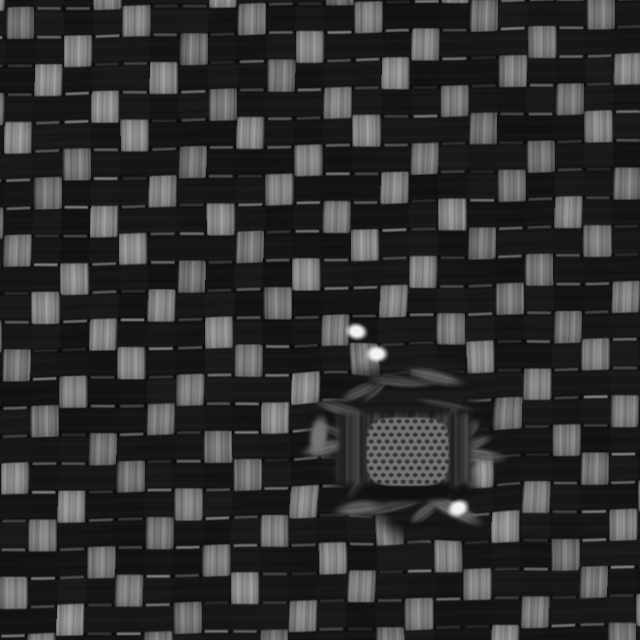
Write a WebGL 1 fragment shader that draws this texture.

```glsl
precision highp float;
uniform vec2 u_resolution;

const vec2 PITCH = vec2(0.0453, 0.04447);
const vec2 FIRST_CELL = vec2(0.032, 0.0371);
const vec2 TEAR_CENTRE = vec2(0.63, 0.695);
const float WEFT = 0.085;
const float WARP = 0.52;

float hash(vec2 p) {
  return fract(sin(dot(p, vec2(12.99, 78.23))) * 4375.85);
}

// Layered sines: fine strands across t, roughly -1 to 1
float fibres(float t, float seed) {
  return 0.45 * sin(t * 13.0 + seed * 40.0)
       + 0.35 * sin(t * 29.0 + seed * 71.0)
       + 0.2 * sin(t * 53.0 + seed * 23.0);
}

float box(vec2 p, vec2 halfSize, float soft) {
  vec2 e = 1.0 - smoothstep(halfSize - soft, halfSize + soft, abs(p));
  return e.x * e.y;
}

vec2 rotate(vec2 p, float angle) {
  float c = cos(angle), s = sin(angle);
  return vec2(c * p.x + s * p.y, c * p.y - s * p.x);
}

float blob(vec2 p, float angle, vec2 size) {
  return 1.0 - smoothstep(0.4, 1.15, length(rotate(p, angle) / size));
}

// Column, out of four, where the warp rises over a given row
float warpColumn(float row) {
  float r = mod(row, 4.0);
  return floor(r * 0.5) + 2.0 * mod(r, 2.0);
}

float weave(vec2 grid) {
  vec2 cell = floor(grid + 0.5);
  vec2 f = grid - cell;

  // Dark weft tapes with darker seams
  float seam = abs(abs(f.y) - 0.5);
  float tone = WEFT + 0.013 * fibres(f.y, hash(vec2(cell.y, 5.0)));
  tone += 0.03 * (hash(cell + 9.0) - 0.5);
  tone *= 1.0 - 0.45 * (1.0 - smoothstep(0.0, 0.14, seam));

  // Slivers of warp between the tapes
  float glimpse = hash(vec2(cell.x, floor(grid.y)) + 2.0);
  float sliver = box(vec2(f.x, seam), vec2(0.41, 0.05), 0.05);
  tone = mix(tone, 0.14 + 0.36 * glimpse, sliver);

  // Pale warp crossings, slightly taller than a row
  for (int k = -1; k <= 1; k++) {
    float row = cell.y + float(k);
    float h = hash(vec2(cell.x, row));
    float raised = 1.0 - step(1.0, mod(cell.x - warpColumn(row) + 0.5, 4.0));
    vec2 p = vec2(f.x + (h - 0.5) * 0.07, grid.y - row);
    float pale = WARP + 0.12 * (h - 0.5) + 0.085 * fibres(p.x, h);
    pale -= 0.35 * p.x * p.x + 0.25 * p.y * p.y;
    tone = mix(tone, pale, raised * box(p, vec2(0.475, 0.55), 0.06));
  }
  return tone;
}

// Staggered pinholes in the exposed backing
float mesh(vec2 p) {
  vec2 g = p / vec2(0.0125, 0.0105);
  g.x += 0.5 * mod(floor(g.y), 2.0);
  return mix(0.2, 0.44, smoothstep(0.15, 0.45, length(fract(g) - 0.5)));
}

float tear(vec2 d, float cloth) {
  // Ragged loss of the weave
  float a = atan(d.y, d.x);
  float reach = length(d / vec2(0.135, 0.14));
  reach += 0.1 * sin(3.0 * a + 1.0) + 0.06 * sin(7.0 * a);
  float torn = 1.0 - smoothstep(0.75, 1.12, reach);
  float tone = mix(cloth, 0.09 + 0.03 * fibres(d.y * 9.0, 0.4), torn);

  // Frayed wisps around the rim
  for (int i = 0; i < 22; i++) {
    float n = float(i);
    float h = hash(vec2(n, 3.0)), g = hash(vec2(n, 8.0));
    vec2 spot = 0.118 * vec2(cos(n * 2.4), sin(n * 2.4)) * (0.75 + 0.35 * h);
    float tilt = (g - 0.5) * 1.5 - 0.25;
    float strand = fibres(rotate(d - spot, tilt).y * 30.0, h);
    float wisp = blob(d - spot, tilt, vec2(0.02 + 0.035 * g, 0.007 + 0.008 * h));
    tone = mix(tone, 0.2 + 0.25 * h + 0.07 * strand, wisp * 0.85);
  }

  // Loose tapes, hole and shadow below it
  float panel = box(d - vec2(0.002, 0.006), vec2(0.104, 0.055), 0.009);
  tone = mix(tone, 0.19 + 0.09 * fibres(d.x * 14.0, 0.7), panel);
  tone = mix(tone, 0.06, blob(d - vec2(0.015, 0.073), 0.0, vec2(0.12, 0.018)));
  vec2 q = (d - vec2(0.007, 0.011)) / vec2(0.065, 0.054);
  q *= q;
  float hole = 1.0 - smoothstep(0.75, 1.15, dot(q, q));
  tone = mix(tone, mesh(d), hole);

  // Fold on the left and bright glints
  tone = mix(tone, 0.45, blob(d - vec2(-0.132, -0.014), 0.15, vec2(0.016, 0.035)));
  vec2 glint = vec2(0.018, 0.014);
  tone = mix(tone, 0.95, blob(d - vec2(-0.073, -0.177), 0.2, glint));
  tone = mix(tone, 0.95, blob(d - vec2(-0.041, -0.142), 0.0, glint));
  return mix(tone, 0.95, blob(d - vec2(0.086, 0.099), -0.4, glint));
}

void main() {
  vec2 uv = gl_FragCoord.xy / u_resolution;
  vec2 p = vec2(uv.x, 1.0 - uv.y);
  vec2 d = p - TEAR_CENTRE;

  // Slight skew of the cloth, pulled out of line near the tear
  vec2 skewed = p + vec2(0.012 * p.y, 0.018 * p.x);
  float pull = exp(-dot(d, d) * 45.0);
  skewed += 0.006 * pull * sin(p.yx * 40.0);
  skewed += 0.0008 * sin(p.yx * 31.0 + p * 17.0);

  float tone = tear(d, weave((skewed - FIRST_CELL) / PITCH));
  gl_FragColor = vec4(vec3(tone), 1.0);
}
```
